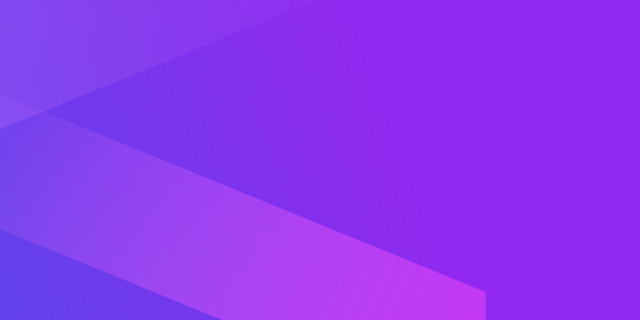
Reproduce this background procedurally as a WebGL 2 fragment shader.

```glsl
#version 300 es
precision highp float;
// Violet backdrop: a soft indigo-to-purple gradient crossed by two translucent
// beams. Each beam is a product of antialiased half planes, tinted by a linear
// fade. Lengths are in canvas heights, with the origin at the lower left.

uniform vec2 u_resolution;
out vec4 outColor;

const vec3 INDIGO  = vec3(0.38, 0.26, 0.92);
const vec3 PURPLE  = vec3(0.57, 0.16, 0.94);
const vec3 HAZE    = vec3(0.95, 0.55, 1.00);
const vec3 LILAC   = vec3(0.86, 0.46, 0.98);
const vec3 MAGENTA = vec3(0.78, 0.19, 0.96);

const float SLOPE = 0.409;

// Signed distance to the line y = slope * x + height, positive above it.
float aboveLine(vec2 p, float slope, float height) {
    return (p.y - slope * p.x - height) / sqrt(1.0 + slope * slope);
}

// Coverage of the positive side of a distance, one pixel soft.
float coverage(float dist, float pixel) {
    return clamp(dist / pixel + 0.5, 0.0, 1.0);
}

vec3 backdrop(vec2 p) {
    return mix(INDIGO, PURPLE, clamp(dot(p, vec2(0.68, 0.25)), 0.0, 1.0));
}

// Upper left beam: pale haze that fades out to the right.
vec3 addHaze(vec3 color, vec2 p, float pixel) {
    float mask = coverage(aboveLine(p, SLOPE, 0.596), pixel);
    float alpha = 0.16 * max(1.0 - 0.8 * p.x, 0.0);
    return mix(color, HAZE, mask * alpha);
}

// Descending beam: glows from faint lilac to magenta, cut off vertically.
vec3 addBeam(vec3 color, vec2 p, float pixel) {
    float mask = coverage(-aboveLine(p, -SLOPE, 0.708), pixel)
               * coverage(aboveLine(p, -SLOPE, 0.284), pixel)
               * coverage(1.518 - p.x, pixel);
    float alpha = clamp(0.268 + dot(p, vec2(0.40, -0.35)), 0.09, 1.0);
    return mix(color, mix(LILAC, MAGENTA, alpha), mask * alpha);
}

void main() {
    float pixel = 1.0 / u_resolution.y;
    vec2 p = gl_FragCoord.xy * pixel;
    // Keep horizontal placement tied to the 2:1 layout at any aspect ratio.
    p.x *= 2.0 * u_resolution.y / u_resolution.x;

    vec3 color = backdrop(p);
    color = addHaze(color, p, pixel);
    color = addBeam(color, p, pixel);
    outColor = vec4(color, 1.0);
}
```
